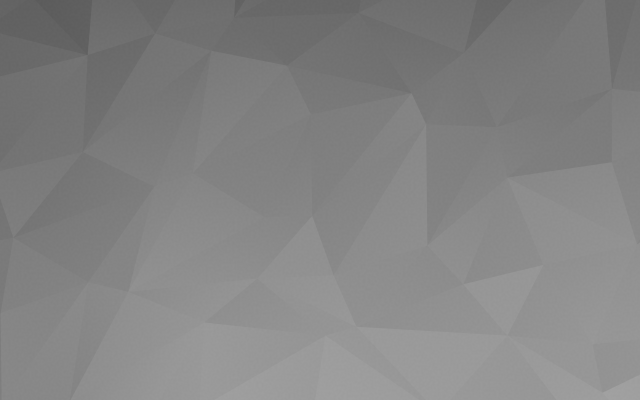
Reproduce this background procedurally as a WebGL 2 fragment shader.

```glsl
#version 300 es
precision highp float;
// Low-poly backdrop: a jittered, tilted lattice is split into triangles.
// Each facet gets its own grey and slight slope over a smooth ramp that
// runs from dark at the top left to light at the bottom right.

uniform vec2 u_resolution;
out vec4 fragColor;

const vec2  CELL_SIZE    = vec2(0.245, 0.185); // in canvas heights
const float LATTICE_TILT = 0.38;               // radians
const float JITTER       = 0.76;               // full range, in cells
const float BOTTOM_GREY  = 0.605;
const vec2  HEIGHT_FALL  = vec2(0.10, 0.085);  // linear and squared darkening
const float LEFT_SHADE   = 0.09;
const float LEFT_REACH   = 0.36;
const float FLATNESS     = 0.45;               // ramp held constant per facet
const float FACET_SPREAD = 0.036;
const float FACET_SLOPE  = 0.17;
const float GRAIN_SCALE  = 150.0;
const float GRAIN_AMOUNT = 0.010;

vec3 hash(ivec2 cell, int salt) {
    uvec3 v = uvec3(ivec3(cell, salt)) * 1664525u + 1013904223u;
    v.x += v.y * v.z; v.y += v.z * v.x; v.z += v.x * v.y;
    v ^= v >> 16u;
    v.x += v.y * v.z; v.y += v.z * v.x; v.z += v.x * v.y;
    return vec3(v >> 8u) / 16777216.0;
}

float gradientDot(ivec2 corner, vec2 offset) {
    float angle = 6.28318 * hash(corner, 7).x;
    return dot(vec2(cos(angle), sin(angle)), offset);
}

float gradientNoise(vec2 p) {
    ivec2 i = ivec2(floor(p));
    vec2 f = fract(p);
    vec2 s = f * f * f * (f * (f * 6.0 - 15.0) + 10.0);
    float low = mix(gradientDot(i, f),
                    gradientDot(i + ivec2(1, 0), f - vec2(1, 0)), s.x);
    float high = mix(gradientDot(i + ivec2(0, 1), f - vec2(0, 1)),
                     gradientDot(i + ivec2(1, 1), f - vec2(1, 1)), s.x);
    return mix(low, high, s.y);
}

// Smooth grey ramp; uv runs from 0 to 1 over the canvas.
float ramp(vec2 uv) {
    float grey = BOTTOM_GREY - HEIGHT_FALL.x * uv.y - HEIGHT_FALL.y * uv.y * uv.y;
    float left = 1.0 - smoothstep(0.0, LEFT_REACH, uv.x);
    return grey - LEFT_SHADE * left * mix(1.0, 0.5, uv.y);
}

float cross2(vec2 a, vec2 b) { return a.x * b.y - a.y * b.x; }

float area(vec2 a, vec2 b, vec2 c) { return cross2(b - a, c - a); }

// Signed distance to the line a-b, positive on its left.
float edgeDistance(vec2 p, vec2 a, vec2 b) {
    return cross2(normalize(b - a), p - a);
}

vec2 latticeVertex(ivec2 id) {
    return CELL_SIZE * (vec2(id) + JITTER * (hash(id, 1).xy - 0.5));
}

// Facet grey times its soft coverage, and the coverage itself.
vec2 facet(vec2 p, vec2 a, vec2 b, vec2 c, vec3 rnd, mat2 tilt) {
    float inside = min(edgeDistance(p, a, b),
                       min(edgeDistance(p, b, c), edgeDistance(p, c, a)));
    float coverage = clamp(inside * u_resolution.y + 0.5, 0.0, 1.0);
    vec2 centre = (a + b + c) / 3.0;
    vec2 shadePoint = mix(p, centre, FLATNESS) * tilt;
    float grey = ramp(shadePoint * u_resolution.y / u_resolution);
    grey += FACET_SPREAD * (rnd.x - 0.5);
    grey += FACET_SLOPE * dot(p - centre, rnd.yz - 0.5);
    return coverage * vec2(grey, 1.0);
}

void main() {
    vec2 canvas = gl_FragCoord.xy / u_resolution.y;
    float co = cos(LATTICE_TILT), si = sin(LATTICE_TILT);
    mat2 tilt = mat2(co, -si, si, co);
    vec2 p = tilt * canvas;
    ivec2 home = ivec2(floor(p / CELL_SIZE));

    // Gather the facets of the neighbouring quads.
    vec2 total = vec2(0.0);
    for (int j = -1; j <= 1; j++) {
        for (int i = -1; i <= 1; i++) {
            ivec2 id = home + ivec2(i, j);
            vec2 a = latticeVertex(id);
            vec2 b = latticeVertex(id + ivec2(1, 0));
            vec2 c = latticeVertex(id + ivec2(1, 1));
            vec2 d = latticeVertex(id + ivec2(0, 1));
            vec3 rnd1 = hash(id, 2), rnd2 = hash(id, 3);
            // Take the diagonal that gives the fuller triangles.
            if (min(area(a, b, c), area(a, c, d)) > min(area(a, b, d), area(b, c, d))) {
                total += facet(p, a, b, c, rnd1, tilt) + facet(p, a, c, d, rnd2, tilt);
            } else {
                total += facet(p, a, b, d, rnd1, tilt) + facet(p, b, c, d, rnd2, tilt);
            }
        }
    }

    float grey = total.x / max(total.y, 0.001);
    grey += GRAIN_AMOUNT * gradientNoise(canvas * GRAIN_SCALE);
    fragColor = vec4(vec3(grey), 1.0);
}
```
